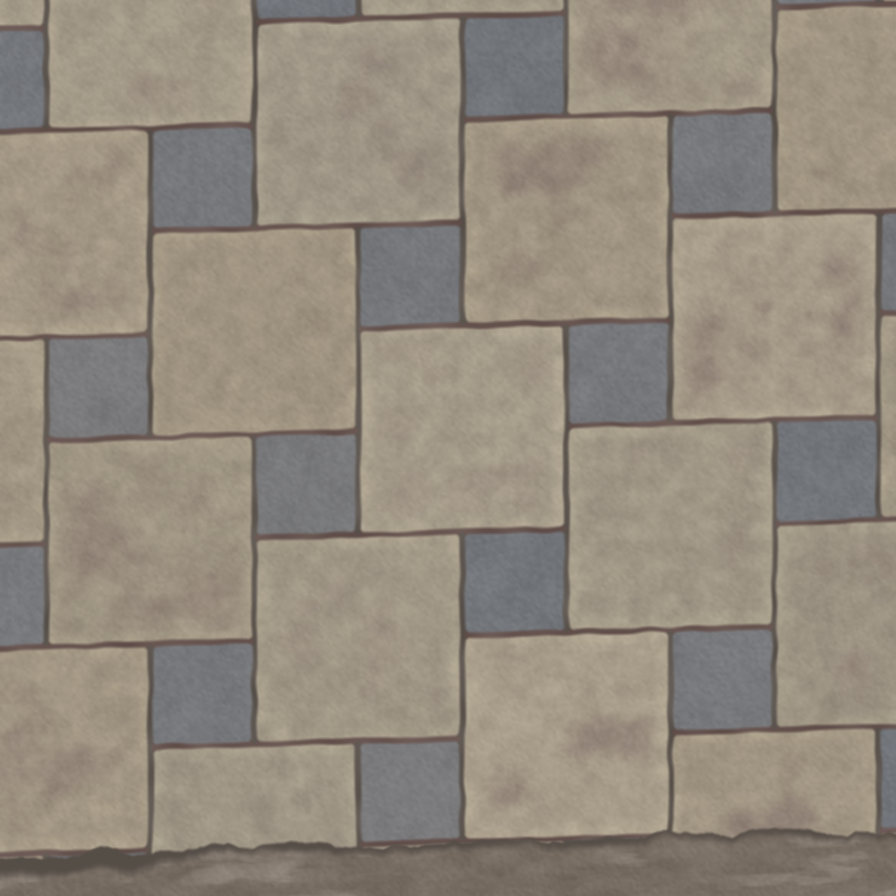
A three.js fragment shader for this pattern:

```glsl
// Weathered pinwheel paving: large sandstone squares, small slate squares, bare ground along the foot.
varying vec2 vUv;

#define CELL vec2(0.1161, 0.1152)     // side of a small square
#define ORIGIN vec2(0.2839, 0.0322)   // corner of one large square, from the top left
#define TILT 0.028                    // rise of the courses to the right
#define JOINT 0.026                   // half width of a joint, in cells
#define SOFT 0.022                    // edge softness, in cells
#define LAST_ROW 8.0                  // course where the paving stops
#define SAND vec3(0.632, 0.592, 0.525)
#define STAIN vec3(0.535, 0.475, 0.440)
#define SLATE vec3(0.462, 0.468, 0.482)
#define MORTAR vec3(0.365, 0.335, 0.310)
#define GROUND vec3(0.465, 0.425, 0.385)

float hash(vec2 p) {
  return fract(sin(dot(p, vec2(127.1, 311.7))) * 43758.5453);
}

float noise(vec2 p) {
  vec2 i = floor(p), f = fract(p);
  f = f * f * (3.0 - 2.0 * f);
  return mix(mix(hash(i), hash(i + vec2(1.0, 0.0)), f.x),
             mix(hash(i + vec2(0.0, 1.0)), hash(i + 1.0), f.x), f.y);
}

float fbm(vec2 p) {
  float sum = 0.0, amp = 0.5;
  for (int i = 0; i < 4; i++) {
    sum += amp * noise(p);
    p = mat2(1.6, 1.2, -1.2, 1.6) * p + 7.3;
    amp *= 0.5;
  }
  return sum / 0.9375;
}

// Fine grain drawn out along the diagonal
float grain(vec2 q) {
  vec2 d = vec2(q.x + q.y, q.x - q.y);
  return 0.6 * noise(d * vec2(13.0, 24.0)) + 0.4 * noise(q * 34.0) - 0.5;
}

// Finds the square under q: xy = position inside it, z = its side; id = its corner cell
vec3 pinwheel(vec2 q, out vec2 id) {
  vec2 cell = floor(q);
  float k = floor(mod(cell.x + 3.0 * cell.y + 0.5, 5.0));
  bool small = k == 2.0;
  vec2 offset = small ? vec2(0.0) : vec2(k == 1.0 || k == 4.0, k > 2.5);
  id = cell - offset;
  return vec3(q - id, small ? 1.0 : 2.0);
}

vec3 sandstone(vec2 q, vec2 id, float inset) {
  vec2 shift = 19.0 * vec2(hash(id), hash(id + 4.7));
  float blotch = fbm(q * 1.9 + shift);
  float fine = fbm(q * 6.0 + shift);
  float wear = mix(0.25, 0.8, hash(id + 2.3));
  vec3 c = SAND + 0.035 * (hash(id + 8.1) - 0.5);
  c += vec3(0.012, 0.0, -0.012) * (hash(id + 5.9) - 0.5);
  c = mix(c, STAIN, wear * smoothstep(0.46, 0.82, blotch) * smoothstep(0.0, 0.45, inset));
  c += (fine - 0.5) * vec3(0.09, 0.09, 0.075);
  // Paler rim worn along the arrises
  c += vec3(0.030, 0.031, 0.022) * (1.0 - smoothstep(0.03, 0.2, inset)) * (0.4 + fine);
  return c + 0.050 * grain(q);
}

vec3 slate(vec2 q, vec2 id) {
  float tone = hash(id + 3.1) - 0.5;
  vec3 c = SLATE + tone * vec3(0.035, 0.020, 0.005);
  return c + 0.05 * (fbm(q * 3.5) - 0.5) + 0.055 * grain(q + 3.0);
}

vec3 bareGround(vec2 q) {
  float pale = smoothstep(0.56, 0.72, fbm(q * vec2(1.1, 4.5) + 2.0));
  vec3 c = GROUND + 0.10 * (fbm(q * vec2(3.0, 7.0)) - 0.5);
  return c + pale * 0.07 + 0.05 * grain(q);
}

void main() {
  vec2 p = vec2(vUv.x, 1.0 - vUv.y);
  p.y += TILT * p.x;
  vec2 q = (p - ORIGIN) / CELL;

  // Slightly uneven edges
  vec2 wobble = vec2(noise(q * 5.0), noise(q * 5.0 + 31.0)) - 0.5;
  vec2 id;
  vec3 tile = pinwheel(q + 0.022 * wobble, id);
  vec2 edge = min(tile.xy, tile.z - tile.xy);
  // Distance to the border with a small corner radius
  vec2 corner = max(0.07 - edge, 0.0);
  float inset = min(max(edge.x, 0.07), max(edge.y, 0.07));
  inset = inset > 0.07 ? inset : 0.07 - length(corner);

  vec3 stone = tile.z > 1.5 ? sandstone(q, id, inset) : slate(q, id);

  // Mortar, ruddier in the level joints
  float level = smoothstep(-0.02, 0.02, edge.x - edge.y);
  vec3 mortar = MORTAR + level * vec3(0.035, -0.008, 0.0) + 0.07 * (noise(q * 4.0) - 0.5);
  float width = JOINT + 0.012 * (noise(q * 2.3 + 11.0) - 0.5);
  vec3 color = mix(mortar, stone, smoothstep(width - SOFT, width + SOFT, inset));

  // Chipped foot of the paving, a dark gap, then the ground
  float rough = fbm(vec2(q.x * 3.5, 4.0));
  float foot = q.y - LAST_ROW + 0.16 * (rough - 0.45);
  float gap = mix(0.17, 0.06, smoothstep(-2.0, 0.0, q.x)) * (0.5 + noise(q * 3.0 + 5.0));
  vec3 soil = mix(MORTAR - 0.03, bareGround(q), smoothstep(gap - 0.05, gap + 0.06, foot));
  color = mix(color, soil, smoothstep(-SOFT, SOFT, foot));

  gl_FragColor = vec4(color, 1.0);
}
```
